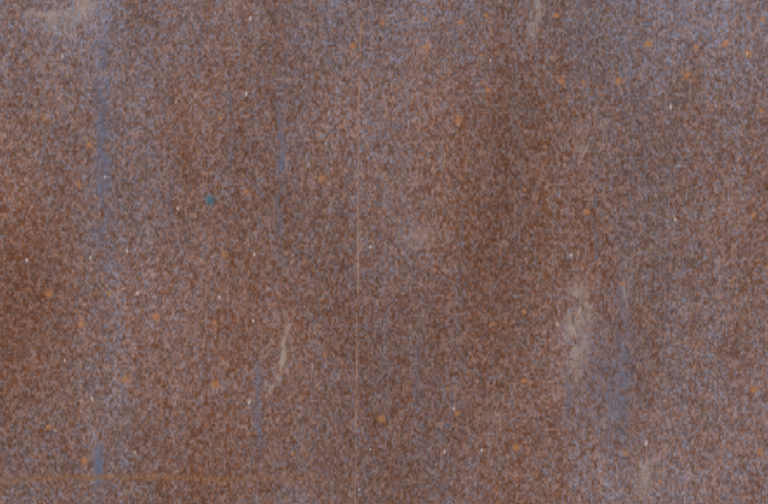
Reproduce this texture procedurally as a Shadertoy shader.

```glsl
// A weathered rusty steel plate: fine brown, pink and mauve grain over broad stains,
// built from value noise, with vertical blue streaks, pale scuffs,
// orange rust spots and small white chips layered on top.

float hash(vec2 p) {
    vec3 q = fract(vec3(p.xyx) * 0.1031);
    q += dot(q, q.yzx + 33.33);
    return fract((q.x + q.y) * q.z);
}

float noise(vec2 p) {
    vec2 i = floor(p), f = fract(p);
    f = f * f * (3.0 - 2.0 * f);
    return mix(mix(hash(i), hash(i + vec2(1, 0)), f.x),
               mix(hash(i + vec2(0, 1)), hash(i + vec2(1, 1)), f.x), f.y);
}

float fbm(vec2 p) {
    float sum = 0.0, amp = 0.53;
    for (int i = 0; i < 4; i++) {
        sum += amp * noise(p);
        p = p * 2.03 + 17.7;
        amp *= 0.5;
    }
    return sum;
}

// Soft elliptical patch
float blob(vec2 p, vec2 center, vec2 size) {
    vec2 d = (p - center) / size;
    return exp(-dot(d, d));
}

// Ragged brush mark from a to b, broken up along its length
float scuff(vec2 p, vec2 a, vec2 b, float width) {
    p.x += 0.012 * (noise(p * 28.0) - 0.5);
    vec2 ab = b - a;
    float h = clamp(dot(p - a, ab) / dot(ab, ab), 0.0, 1.0);
    float d = length(p - a - ab * h) / width;
    float breaks = smoothstep(0.25, 0.7, fbm(p * vec2(80.0, 40.0)));
    return exp(-d * d) * breaks * (0.4 + 0.6 * sin(3.14 * h));
}

// Scattered spots, one candidate per grid cell; stretch above 1 makes them tall
float spots(vec2 p, float cells, float chance, float radius, float stretch, float seed) {
    vec2 id = floor(p * cells);
    vec2 center = 0.25 + 0.5 * vec2(hash(id + seed), hash(id + seed + 31.0));
    vec2 d = (fract(p * cells) - center) / cells;
    d.y /= stretch;
    float r = radius * (0.5 + 0.7 * hash(id + seed + 57.0));
    float edge = length(d) + 0.8 * r * (noise(p * 190.0) - 0.5);
    float soft = 0.6 * r + 0.6 / iResolution.y;
    return step(hash(id + seed + 83.0), chance) * (1.0 - smoothstep(r - soft, r + soft, edge));
}

void mainImage(out vec4 fragColor, in vec2 fragCoord) {
    vec2 p = fragCoord / iResolution.y;
    float width = iResolution.x / iResolution.y;

    // Broad stains: mauve at the top and right, brown in the middle and left
    float stain = 0.36 + 0.60 * (fbm(p * vec2(5.0, 2.0) + 4.0) - 0.5);
    stain += 0.40 * (fbm(p * vec2(34.0, 3.0)) - 0.5);
    stain += 0.20 * smoothstep(1.05, 1.3, p.x) + 0.24 * smoothstep(0.75, 1.0, p.y);
    stain += 0.16 * blob(p, vec2(0.2, 0.85), vec2(0.12, 0.3));
    stain -= 0.22 * blob(p, vec2(0.98, 0.62), vec2(0.17, 0.5));
    stain -= 0.22 * blob(p, vec2(0.08, 0.42), vec2(0.13, 0.25));

    // Fine, slightly upright grain
    vec2 warp = p + 0.004 * vec2(noise(p * 80.0), noise(p * 80.0 + 40.0));
    float grain = noise(warp * vec2(185.0, 135.0));
    float fine = noise(p * vec2(290.0, 230.0) + 9.0);
    float cool = stain + 0.80 * (grain - 0.5) + 0.30 * (fine - 0.5);
    vec3 color = mix(vec3(0.45, 0.312, 0.255), vec3(0.477, 0.447, 0.49), clamp(cool, -0.1, 1.1));

    // Pinkish flakes and dark pores
    float flakes = smoothstep(0.5, 0.8, noise(warp * vec2(165.0, 135.0) + 130.0));
    color = mix(color, vec3(0.57, 0.44, 0.39), 0.45 * flakes);
    float shade = noise(warp * vec2(180.0, 140.0) + 70.0);
    color *= 1.0 + 0.20 * (shade - 0.5) + 0.20 * (fine - 0.5);
    color *= 0.88 + 0.22 * fbm(p * vec2(7.0, 3.0) + 21.0);

    // Vertical blue streaks, a few strong ones and a loop of faint ones
    float blue = 0.6 * scuff(p, vec2(0.205, 0.45), vec2(0.20, 1.02), 0.016);
    blue += 0.7 * scuff(p, vec2(0.555, 0.45), vec2(0.555, 0.86), 0.008);
    blue += 0.6 * scuff(p, vec2(0.515, 0.08), vec2(0.51, 0.30), 0.010);
    blue += 1.2 * scuff(p, vec2(0.197, -0.04), vec2(0.197, 0.11), 0.010);
    blue += 0.5 * scuff(p, vec2(1.235, 0.10), vec2(1.24, 0.55), 0.012);
    blue += 0.5 * blob(p, vec2(1.20, 0.25), vec2(0.06, 0.12)) * fine;
    for (float i = 0.0; i < 12.0; i++) {
        vec2 foot = vec2(hash(vec2(i, 3.0)) * width, hash(vec2(i, 8.0)));
        vec2 top = foot + vec2(0.004, 0.08 + 0.2 * hash(vec2(i, 12.0)));
        blue += 0.4 * scuff(p, foot, top, 0.005);
    }
    color = mix(color, vec3(0.37, 0.40, 0.50), clamp(blue, 0.0, 0.75));
    color = mix(color, vec3(0.16, 0.42, 0.53), 0.7 * blob(p, vec2(0.417, 0.602), vec2(0.009)) * (0.4 + fine));

    // Pale scuffs and worn corner
    float pale = 0.9 * scuff(p, vec2(0.535, 0.22), vec2(0.575, 0.35), 0.008);
    pale += 0.8 * scuff(p, vec2(1.14, 0.26), vec2(1.15, 0.46), 0.020);
    pale += 0.8 * scuff(p, vec2(1.157, 0.68), vec2(1.16, 0.75), 0.006);
    pale += 0.7 * scuff(p, vec2(1.24, 0.38), vec2(1.245, 0.50), 0.006);
    pale += 0.8 * scuff(p, vec2(1.05, 0.92), vec2(1.08, 1.02), 0.010);
    pale += 0.5 * scuff(p, vec2(0.95, 0.175), vec2(1.01, 0.165), 0.010);
    pale += 0.5 * scuff(p, vec2(1.27, 0.02), vec2(1.28, 0.10), 0.018);
    pale += 0.35 * scuff(p, vec2(0.78, 0.53), vec2(0.88, 0.53), 0.020);
    pale += 0.9 * blob(p, vec2(0.10, 1.0), vec2(0.08, 0.05)) * smoothstep(0.4, 0.7, fbm(p * 30.0));
    color = mix(color, vec3(0.66, 0.60, 0.57), clamp(pale, 0.0, 0.75));

    // Thin wandering scratch from top to bottom
    float scratchX = 0.709 + 0.012 * (p.y - 0.5) + 0.004 * (noise(vec2(p.y * 9.0, 2.0)) - 0.5);
    float scratch = 1.0 - smoothstep(0.0005, 0.0035, abs(p.x - scratchX));
    scratch *= (0.3 + 0.7 * noise(vec2(p.y * 30.0, 5.0))) * step(p.y, 0.95);
    color = mix(color, vec3(0.64, 0.50, 0.42), 0.7 * scratch);

    // Rust line near the bottom, rust spots near the top, white chips
    float rustLine = blob(p, vec2(0.25, 0.05 + 0.015 * (noise(p * 7.0) - 0.5)), vec2(0.4, 0.007));
    color = mix(color, vec3(0.57, 0.39, 0.25), 0.5 * rustLine * (0.4 + fine));
    float rustChance = 0.12 + 0.45 * smoothstep(0.7, 0.9, p.y) * smoothstep(0.5, 1.2, p.x);
    color = mix(color, vec3(0.68, 0.46, 0.30), 0.75 * spots(p, 15.0, rustChance, 0.006, 1.0, 5.0));
    color = mix(color, vec3(0.76, 0.72, 0.71), 0.8 * spots(p, 13.0, 0.10, 0.0022, 1.6, 140.0));

    fragColor = vec4(clamp(color, 0.0, 1.0), 1.0);
}
```
